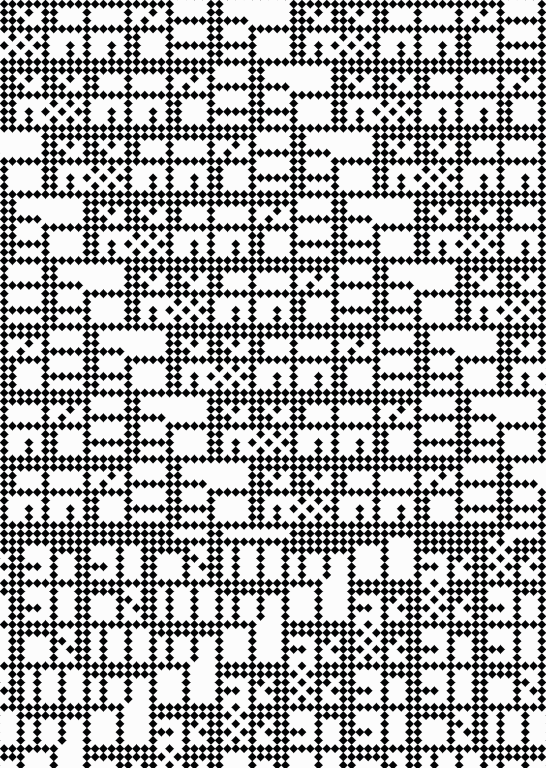
A Shadertoy shader for this pattern:

```glsl
// Black diamonds on a square grid form a woven maze of rows, walls and ladders.
// One motif of 40 by 8 cells repeats along a sheared lattice; below the seam
// the same lattice is turned by a quarter turn.

#define COLUMNS 66.0       // grid cells across the canvas
#define SEAM_ROW 65.0      // first row of the turned part, from the top
#define MOTIF_WIDTH 40.0
#define BAND_HEIGHT 8.0
#define BLOCK_WIDTH 5.0    // also the sideways shift from band to band
#define DIAMOND_RADIUS 0.53
#define EDGE_SOFTNESS 1.3
#define INK vec3(0.012, 0.014, 0.02)
#define PAPER vec3(0.99)

float hash(vec2 p) {
    return fract(sin(dot(p, vec2(127.1, 311.7))) * 43758.5453);
}

bool chance(float block, float salt, float share) {
    return hash(vec2(block, salt)) < share;
}

// Woven zone: solid rows, with walls, pegs and diagonal stitches between.
bool woven(float block, float column, float row) {
    if (row == 0.0 || row == 3.0 || row == 7.0) return true;

    // Low gap: broken walls and slanted pairs
    if (row < 3.0) {
        bool wall = column == 0.0 && chance(block, 1.0, 0.75);
        bool sideWall = column == 1.0 && chance(block, 2.0, 0.45);
        bool stitch = column + row == 4.0 && chance(block, 3.0, 0.5);
        return wall || sideWall || stitch;
    }

    // Tall gap: a checkered block, or boxes with a peg
    if (block == 0.0) return mod(column + row, 2.0) == 1.0;
    bool wall = column == 0.0;
    bool sideWall = column == 1.0 && chance(block, 4.0, 0.6);
    bool peg = column == 3.0 && row > 4.0 && chance(block, 5.0, 0.55);
    return wall || sideWall || peg;
}

// Ladder zone: upright rails, rungs, and one large empty panel per band.
bool ladder(float block, float column, float row) {
    if (block == 6.0) {
        if (row < 3.0) return false;
        return column == 0.0 || row == 3.0 || row == 7.0;
    }
    bool rail = column == 0.0 || (column == 1.0 && block == 5.0);
    bool rung = row == 2.0 || row == 5.0 || row == 7.0;
    return rail || rung;
}

// Tells whether a cell, counted from the top left, holds a diamond.
bool filled(vec2 cell) {
    if (cell.y >= SEAM_ROW) cell = vec2(cell.y - SEAM_ROW, COLUMNS - 1.0 - cell.x);
    float band = floor(cell.y / BAND_HEIGHT);
    float row = cell.y - band * BAND_HEIGHT;
    float along = mod(cell.x - BLOCK_WIDTH * band, MOTIF_WIDTH);
    float block = floor(along / BLOCK_WIDTH);
    float column = along - block * BLOCK_WIDTH;
    bool inLadder = block > 3.5 && block < 6.5;
    return inLadder ? ladder(block, column, row) : woven(block, column, row);
}

// Signed diamond distance to the shape in one cell, in cells.
float diamond(vec2 p, vec2 cell) {
    if (!filled(cell)) return 1.0;
    vec2 d = abs(p - cell - 0.5);
    return (d.x + d.y - DIAMOND_RADIUS) * 0.7071;
}

void mainImage(out vec4 fragColor, in vec2 fragCoord) {
    float cellsPerPixel = COLUMNS / iResolution.x;
    vec2 p = vec2(fragCoord.x, iResolution.y - fragCoord.y) * cellsPerPixel;
    vec2 cell = floor(p);

    // Neighbours are included since the tips overlap the cell borders
    float dist = diamond(p, cell);
    for (int i = -1; i <= 1; i += 2) {
        dist = min(dist, diamond(p, cell + vec2(float(i), 0.0)));
        dist = min(dist, diamond(p, cell + vec2(0.0, float(i))));
    }

    float edge = 0.5 * EDGE_SOFTNESS * cellsPerPixel;
    fragColor = vec4(mix(INK, PAPER, smoothstep(-edge, edge, dist)), 1.0);
}
```
